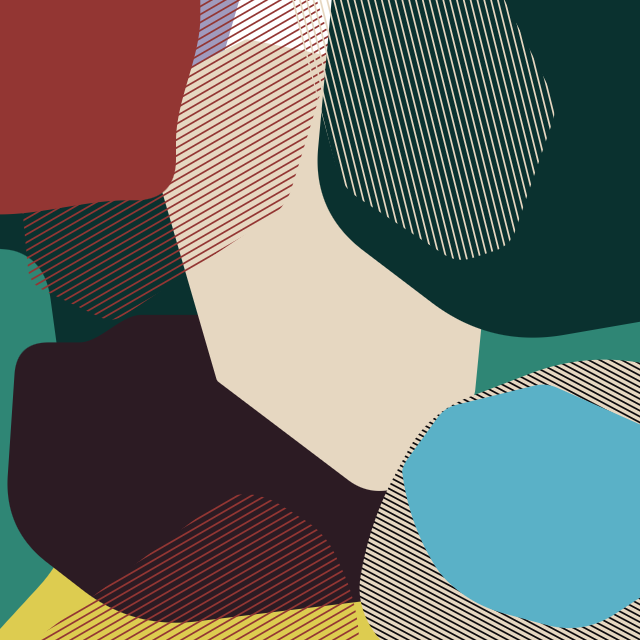
Give the GLSL for this background, as a WebGL 1 fragment shader.

```glsl
precision highp float;
uniform vec2 u_resolution;

#define CREAM vec3(0.902, 0.843, 0.757)
#define PINE vec3(0.039, 0.192, 0.184)
#define TEAL vec3(0.184, 0.525, 0.459)
#define PLUM vec3(0.173, 0.106, 0.137)
#define RED vec3(0.576, 0.212, 0.200)
#define LAVENDER vec3(0.627, 0.604, 0.741)
#define YELLOW vec3(0.867, 0.800, 0.314)
#define BLUE vec3(0.353, 0.694, 0.780)
#define INK vec3(0.05, 0.04, 0.05)
#define LINE_WIDTH 0.0027
#define RED_PITCH 0.0108

// Smooth maximum: intersects two distances with a corner rounded by k
float smoothMax(float a, float b, float k) {
  float h = max(k - abs(a - b), 0.0) / k;
  return max(a, b) + 0.25 * k * h * h;
}

// Signed distance to the line a-b, negative on its left
float side(vec2 p, vec2 a, vec2 b) {
  vec2 e = normalize(b - a);
  return dot(p - a, vec2(e.y, -e.x));
}

// Convex counterclockwise hexagon with corners rounded by k
float blob(vec2 p, float k, vec2 a, vec2 b, vec2 c, vec2 d, vec2 e, vec2 f) {
  float dist = smoothMax(side(p, a, b), side(p, b, c), k);
  dist = smoothMax(dist, side(p, c, d), k);
  dist = smoothMax(dist, side(p, d, e), k);
  dist = smoothMax(dist, side(p, e, f), k);
  return smoothMax(dist, side(p, f, a), k);
}

// Distance to parallel lines running at an angle in degrees
float stripes(vec2 p, float angle, float pitch, float phase) {
  float t = radians(angle);
  float s = dot(p, vec2(-sin(t), cos(t))) / pitch - phase;
  return abs(fract(s + 0.5) - 0.5) * pitch - 0.5 * LINE_WIDTH;
}

// Antialiased coverage of a signed distance
float cover(float d) {
  return clamp(0.5 - d * min(u_resolution.x, u_resolution.y), 0.0, 1.0);
}

void main() {
  vec2 p = gl_FragCoord.xy / u_resolution;

  // Flat ground areas
  vec3 color = vec3(1.0);
  color = mix(color, LAVENDER, cover(p.x - 0.29 * p.y - 0.084));
  color = mix(color, PINE, cover(p.y - 0.8));
  color = mix(color, YELLOW, cover(p.y - 0.13));
  color = mix(color, TEAL, cover(0.73 - p.x));

  // Teal bulge on the left
  float bulge = blob(p, 0.08, vec2(-0.104, 0.612), vec2(-0.195, 0.414), vec2(-0.195, 0.219),
                     vec2(-0.104, -0.096), vec2(0.130, 0.159), vec2(0.068, 0.613));
  color = mix(color, TEAL, cover(bulge));

  // Plum mass with a wavy top
  float plum = blob(p, 0.07, vec2(0.033, 0.570), vec2(0.0065, 0.173), vec2(0.208, 0.017),
                    vec2(0.703, 0.077), vec2(0.703, 0.271), vec2(0.391, 0.570));
  float plumTop = mix(0.465, 0.508, smoothstep(0.124, 0.221, p.x));
  color = mix(color, PLUM, cover(smoothMax(plum, p.y - plumTop, 0.05)));

  // Cream centre, sharp except for its lower tip
  float cream = blob(p, 0.002, vec2(0.210, 0.850), vec2(0.339, 0.405), vec2(0.651, 0.169),
                     vec2(0.742, 0.385), vec2(0.788, 0.857), vec2(0.385, 0.939));
  cream = smoothMax(cream, side(p, vec2(0.560, 0.223), vec2(0.625, 0.238)), 0.03);
  color = mix(color, CREAM, cover(cream));

  // Red hatching, upper and lower
  float upperHatch = blob(p, 0.02, vec2(0.026, 0.766), vec2(0.046, 0.557), vec2(0.176, 0.495),
                          vec2(0.447, 0.677), vec2(0.521, 0.922), vec2(0.430, 1.195));
  float lowerHatch = blob(p, 0.02, vec2(0.358, 0.229), vec2(-0.026, -0.061), vec2(0.573, -0.172),
                          vec2(0.557, 0.062), vec2(0.508, 0.167), vec2(0.410, 0.229));
  float redLines = cover(stripes(p, 30.0, RED_PITCH, 0.89));
  color = mix(color, RED, redLines * cover(min(upperHatch, lowerHatch)));

  // Red corner with a swaying right edge
  float redRight = p.x - mix(0.275, 0.313, smoothstep(0.779, 0.974, p.y));
  float redBottom = mix(0.665, 0.687, smoothstep(0.0, 0.2, p.x)) - p.y;
  color = mix(color, RED, cover(smoothMax(redRight, redBottom, 0.065)));

  // Dark green corner and its cream hatching
  float pine = blob(p, 0.085, vec2(0.536, 1.195), vec2(0.488, 0.669), vec2(0.767, 0.457),
                    vec2(1.120, 0.518), vec2(1.302, 0.870), vec2(1.172, 1.326));
  color = mix(color, PINE, cover(pine));
  float creamHatch = blob(p, 0.02, vec2(0.440, 1.052), vec2(0.534, 0.708), vec2(0.714, 0.589),
                          vec2(0.797, 0.616), vec2(0.872, 0.835), vec2(0.762, 1.052));
  color = mix(color, CREAM, cover(creamHatch) * cover(stripes(p, 104.0, 0.01035, 0.71)));

  // Ink-striped pebble
  float pebble = blob(p, 0.045, vec2(0.911, 0.448), vec2(0.669, 0.355), vec2(0.566, 0.163),
                      vec2(0.557, 0.039), vec2(0.833, -0.250), vec2(1.432, 0.362));
  vec3 striped = mix(CREAM, INK, cover(stripes(p, -28.0, 0.0081, 0.0)));
  color = mix(color, striped, cover(pebble));

  // Blue stone: sharp above, rounded below
  float stoneTop = blob(p, 0.012, vec2(0.853, 0.402), vec2(0.695, 0.363), vec2(0.626, 0.268),
                        vec2(0.651, -0.172), vec2(1.172, -0.172), vec2(1.302, 0.203));
  float stoneBase = blob(p, 0.045, vec2(0.612, 0.388), vec2(0.641, 0.167), vec2(0.719, 0.060),
                         vec2(0.911, 0.008), vec2(1.055, 0.102), vec2(1.055, 0.609));
  color = mix(color, BLUE, cover(max(stoneTop, stoneBase)));

  gl_FragColor = vec4(color, 1.0);
}
```
